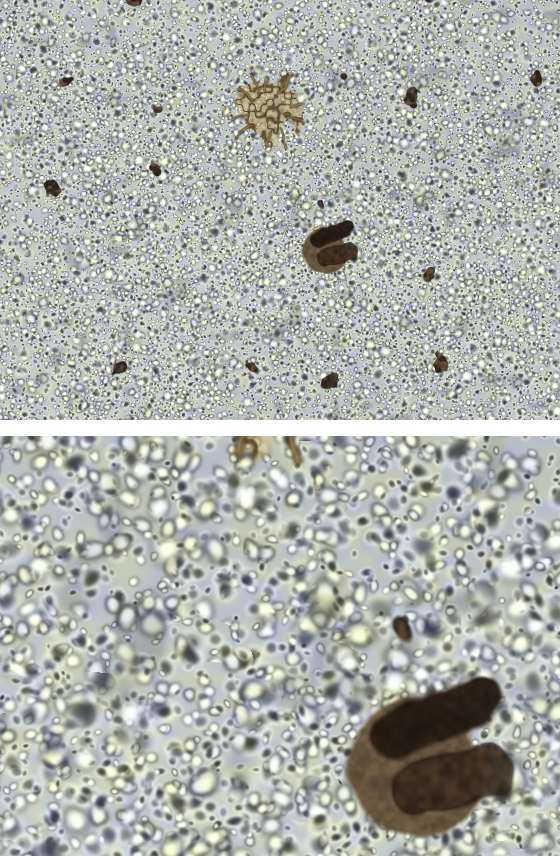
Top, the full canvas; bottom, a detail of the centre.
Write a WebGL 1 fragment shader that draws this texture.

```glsl
precision highp float;
uniform vec2 u_resolution;

const vec3 FLUID = vec3(0.735, 0.755, 0.745);
const vec3 GRAIN_DARK = vec3(0.26, 0.265, 0.28);
const vec3 GRAIN_LIGHT = vec3(0.96, 0.98, 0.93);
const vec3 GRAIN_YELLOW = vec3(0.87, 0.88, 0.74);
const vec3 GRAIN_LILAC = vec3(0.80, 0.82, 0.87);
const vec3 HAZE = vec3(0.42, 0.44, 0.45);
const vec3 FRINGE = vec3(0.06, 0.05, -0.10);
const vec3 UMBER = vec3(0.13, 0.09, 0.06);
const vec3 RUST = vec3(0.38, 0.28, 0.19);
const vec3 GOLD = vec3(0.70, 0.60, 0.38);
const vec3 GOLD_EDGE = vec3(0.27, 0.20, 0.09);
const float COARSEST = 36.0;    // grain cells per canvas height
const float LAYER_STEP = 1.22;  // refinement from layer to layer
const float GRAIN_SHARE = 0.70;
const float DARK_SHARE = 0.54;
const float CONTRAST = 1.14;
const float MID_TONE = 0.66;
const float LIFT = 0.015;
const float DEBRIS_CELLS = 4.5;
const float DEBRIS_SHARE = 0.45;
const float SOFT = 0.003;
const vec2 HUSK_CENTER = vec2(0.640, 0.735);
const vec2 POD_CENTER = vec2(0.775, 0.403);

float hash(vec2 p) {
  return fract(sin(dot(p, vec2(127.1, 311.7))) * 43758.5453);
}

vec2 hash2(vec2 p) {
  return vec2(hash(p), hash(p + 57.3));
}

float noise(vec2 p) {
  vec2 i = floor(p), f = fract(p);
  f = f * f * (3.0 - 2.0 * f);
  return mix(mix(hash(i), hash(i + vec2(1, 0)), f.x),
             mix(hash(i + vec2(0, 1)), hash(i + vec2(1, 1)), f.x), f.y);
}

vec2 warp(vec2 p, float scale) {
  return vec2(noise(p * scale), noise(p * scale + 40.0)) - 0.5;
}

vec2 turn(vec2 p, float a) {
  return vec2(p.x * cos(a) + p.y * sin(a), p.y * cos(a) - p.x * sin(a));
}

float capsule(vec2 p, vec2 a, vec2 b) {
  vec2 ab = b - a;
  return length(p - a - ab * clamp(dot(p - a, ab) / dot(ab, ab), 0.0, 1.0));
}

float cover(float d) {
  return 1.0 - smoothstep(-SOFT, SOFT, d);
}

// Refracting grains: dark spots, or bright cores inside dark rims
vec3 addGrains(vec3 col, vec2 p, float layer, float crowd) {
  vec2 g = turn(p, layer * 0.7) * COARSEST * pow(LAYER_STEP, layer) + layer * 19.0;
  for (int j = -1; j <= 1; j++) {
    for (int i = -1; i <= 1; i++) {
      vec2 id = floor(g) + vec2(float(i), float(j));
      vec2 kind = hash2(id + 3.7), look = hash2(id + 11.9);
      if (kind.x > GRAIN_SHARE * crowd) continue;
      vec2 q = turn(g - id - hash2(id), look.x * 6.28);
      q.y *= 1.0 + 0.35 * look.y;
      float size = hash(id + 23.1);
      float d = length(q) / mix(0.17, 0.42, size * size);
      float rim = exp(-5.0 * (d - 1.15) * (d - 1.15));
      float core = exp(-1.7 * d * d * d);
      float strength = mix(0.35, 1.0, look.y);
      vec3 tint = mix(GRAIN_LIGHT, look.x < 0.6 ? GRAIN_YELLOW : GRAIN_LILAC, 0.6 * look.y);
      if (kind.y < DARK_SHARE) {
        col = mix(col, GRAIN_LIGHT, 0.32 * rim);
        col = mix(col, GRAIN_DARK + 0.15 * (tint - 0.85), core * strength);
      } else {
        col = mix(col, GRAIN_DARK, 0.50 * rim * strength);
        col = mix(col, tint, core);
      }
    }
  }
  return col;
}

// Sparse ragged brown fragments
vec3 addDebris(vec3 col, vec2 p) {
  vec2 id = floor(p * DEBRIS_CELLS);
  if (hash(id + 5.1) > DEBRIS_SHARE) return col;
  vec2 q = p - (id + 0.25 + 0.5 * hash2(id + 8.0)) / DEBRIS_CELLS;
  q = turn(q, 6.28 * hash(id + 2.0)) * vec2(1.0, 1.5);
  float size = mix(0.008, 0.026, hash(id + 6.0));
  float d = length(q) - size * (0.6 + 0.8 * noise(p * 75.0));
  vec3 body = mix(UMBER, RUST, smoothstep(0.35, 0.9, noise(p * 110.0)));
  return mix(col, body, 0.92 * cover(d));
}

// Translucent golden husk: wrinkled membrane with radiating spines
vec3 addHusk(vec3 col, vec2 p) {
  vec2 q = p - HUSK_CENTER + 0.018 * warp(p, 38.0);
  float ragged = length(q) - 0.068 - 0.05 * (noise(p * 28.0) - 0.5);
  float fold = abs(noise(p * 70.0 + 9.0) - 0.5);
  float crease = 1.0 - smoothstep(0.03, 0.17, fold);
  vec3 skin = mix(mix(col, GOLD, 0.55), GOLD_EDGE, 0.75 * crease);
  skin = mix(skin, GRAIN_YELLOW, 0.5 * smoothstep(0.26, 0.42, fold));
  col = mix(col, skin, cover(ragged));
  for (int k = 0; k < 10; k++) {
    float n = float(k);
    float a = 0.628 * n + 0.5 * hash(vec2(n, 4.0));
    vec2 dir = vec2(cos(a), sin(a));
    float d = capsule(q, 0.05 * dir, mix(0.08, 0.115, hash(vec2(n, 9.0))) * dir);
    col = mix(col, GOLD_EDGE, 0.75 * cover(d - 0.004));
    col = mix(col, GOLD, 0.8 * cover(d - 0.001));
  }
  return col;
}

// Dark split pod: rusty round body and two lobes opening to the right
vec3 addPod(vec3 col, vec2 p) {
  vec2 q = p - POD_CENTER + 0.008 * warp(p, 60.0);
  float body = max(length(q) - 0.055, 0.018 - length(q - vec2(0.058, 0.027)));
  float upper = capsule(q, vec2(-0.018, 0.024), vec2(0.050, 0.055)) - 0.019;
  float lower = capsule(q, vec2(0.002, -0.017), vec2(0.056, -0.002)) - 0.020;
  float mottle = 0.5 * noise(p * 90.0) + 0.5 * noise(p * 190.0);
  col = mix(col, mix(RUST * 0.7, GOLD, 0.4 * mottle), 0.9 * cover(body));
  col = mix(col, mix(UMBER, RUST, 0.7 * mottle), 0.9 * cover(lower));
  col = mix(col, UMBER * 0.7, 0.7 * cover(abs(lower) - 0.001));
  return mix(col, UMBER * (0.8 + 0.6 * mottle), 0.97 * cover(upper));
}

void main() {
  vec2 p = gl_FragCoord.xy / u_resolution.y;
  float cloud = 0.5 * noise(p * 5.0) + 0.5 * noise(p * 13.0 + 7.0);
  vec3 col = FLUID + 0.04 * (noise(p * 3.0 + 20.0) - 0.5);
  float crowd = mix(0.55, 1.4, cloud) * mix(1.0, 0.8, smoothstep(0.8, 1.0, p.y));
  vec2 grainPoint = p + 0.004 * warp(p, 80.0);
  for (int n = 0; n < 5; n++) col = addGrains(col, grainPoint, 4.0 - float(n), crowd);
  col = mix(col, HAZE, 0.35 * smoothstep(0.72, 0.97, noise(p * 30.0 + 31.0)));
  col += FRINGE * (noise(p * 95.0) - 0.5);
  col = MID_TONE + LIFT + CONTRAST * (col - MID_TONE);
  col = addDebris(col, p);
  col = addHusk(col, p);
  col = addPod(col, p);
  gl_FragColor = vec4(clamp(col, 0.0, 1.0), 1.0);
}
```
